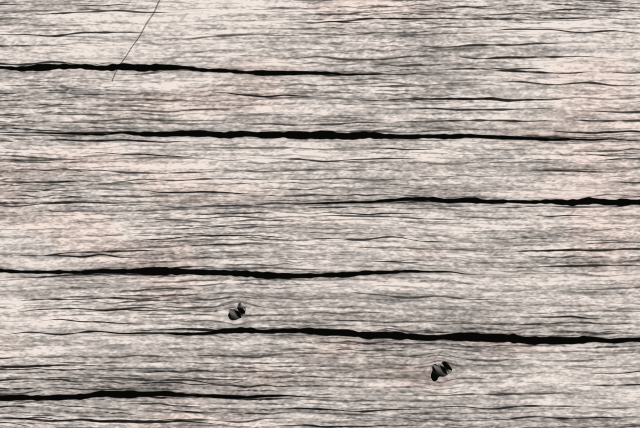
A Shadertoy shader for this texture:

```glsl
// Weathered grey plank: bleached horizontal fibres, black splits and small knots.

const vec3 WOOD_TINT = vec3(1.05, 1.0, 0.962);
const vec3 ROSY_TINT = vec3(1.07, 0.99, 0.945);
const vec3 CRACK_BLACK = vec3(0.03, 0.03, 0.025);
const int SPLITS = 6;
const int CHECKS = 26;
const int KNOTS = 2;

float hash(vec2 p) {
    vec3 q = fract(vec3(p.xyx) * 0.1031);
    q += dot(q, q.yzx + 33.33);
    return fract((q.x + q.y) * q.z);
}

float noise(vec2 p) {
    vec2 cell = floor(p), f = fract(p);
    f = f * f * (3.0 - 2.0 * f);
    float low = mix(hash(cell), hash(cell + vec2(1, 0)), f.x);
    float high = mix(hash(cell + vec2(0, 1)), hash(cell + vec2(1, 1)), f.x);
    return mix(low, high, f.y);
}

// Tapered hairlines, one per cell of staggered rows; width is in row heights
float streaks(vec2 q, vec2 cells, float width, float density, float edge, float seed) {
    vec2 g = q * cells;
    float row = floor(g.y);
    g.x += 20.0 * hash(vec2(row, seed));
    vec2 id = vec2(floor(g.x), row) + seed;
    float t = 2.0 * fract(g.x) - 1.0, taper = 1.0 - t * t;
    float wobble = 0.4 * (hash(id + 40.0) - 0.5)
                 + 0.35 * (noise(vec2(g.x * 5.0, row + seed)) - 0.5);
    float halfWidth = width * taper * (0.2 + 1.3 * noise(vec2(g.x * 14.0, row + seed + 60.0)));
    float blur = edge * cells.y;
    float line = smoothstep(halfWidth + blur, halfWidth - blur, abs(fract(g.y) - 0.5 - wobble));
    return line * smoothstep(0.0, 0.5, taper) * step(hash(id), density) * (0.4 + 0.6 * hash(id + 80.0));
}

// Signed distance to a ragged split that tapers at both ends
float splitDistance(vec2 p, vec2 centre, float halfLength, float halfWidth, float seed) {
    vec2 d = p - centre;
    float t = d.x / halfLength;
    float bend = 0.014 * (noise(vec2(p.x * 3.0, seed)) - 0.5)
               + 0.006 * (noise(vec2(p.x * 21.0, seed + 5.0)) - 0.5) - 0.014 * d.x;
    float ragged = 0.4 + 0.8 * noise(vec2(p.x * 11.0, seed + 9.0))
                 + 0.5 * noise(vec2(p.x * 80.0, seed + 13.0));
    return abs(d.y - bend) - halfWidth * ragged * (1.0 - t * t);
}

float segmentDistance(vec2 p, vec2 a, vec2 b) {
    vec2 d = b - a;
    return length(p - a - d * clamp(dot(p - a, d) / dot(d, d), 0.0, 1.0));
}

vec2 knotCentre(float i) {
    return vec2(0.55 + 0.48 * i, 0.265 - 0.13 * i);
}

// Fibre coordinates: gentle waves, parting around each knot
vec2 bendGrain(vec2 p) {
    vec2 q = p;
    q.y += 0.022 * noise(p * vec2(1.6, 3.0)) + 0.006 * noise(p * vec2(7.0, 12.0));
    for (int i = 0; i < KNOTS; i++) {
        vec2 d = p - knotCentre(float(i));
        q.y -= 0.5 * d.y * exp(-dot(d, d) * 700.0);
    }
    return q;
}

// Skewed lattices keep the fine grit from lining up in a grid
float grit(vec2 q) {
    float coarse = noise(vec2(q.x * 75.0 + q.y * 90.0, q.y * 190.0 - q.x * 17.0));
    float fine = noise(vec2(q.x * 150.0 - q.y * 130.0, q.y * 310.0 + q.x * 45.0) + 33.0);
    return 0.5 * (coarse + fine) - 0.5;
}

float woodTone(vec2 p, vec2 q, float edge) {
    float patches = smoothstep(0.25, 0.8, noise(q * vec2(2.2, 9.0) + 70.0));
    float tone = 0.79 + 0.1 * (p.y - 0.5) - 0.07 * patches;
    tone += 0.12 * (noise(q * vec2(3.0, 18.0) + 3.0) - 0.5);
    tone += 0.19 * (noise(q * vec2(4.5, 66.0) + 17.0) - 0.5);
    tone += 0.23 * (noise(q * vec2(11.0, 140.0) + 41.0) - 0.5);
    tone += 0.40 * grit(q);
    tone = min(tone, 0.9);

    // Weathered grain, densest in the grey patches
    float dense = mix(0.35, 1.0, patches);
    tone *= 1.0 - 0.8 * streaks(q, vec2(2.6, 36.0), 0.07, 0.6, edge, 3.0);
    tone *= 1.0 - 0.75 * dense * streaks(q, vec2(5.0, 63.0), 0.12, 0.75, edge, 11.0);
    return tone * (1.0 - 0.6 * dense * streaks(q, vec2(9.0, 97.0), 0.15, 0.75, edge, 27.0));
}

void mainImage(out vec4 fragColor, in vec2 fragCoord) {
    vec2 p = fragCoord / iResolution.y;
    float aspect = iResolution.x / iResolution.y;
    float edge = 0.8 / iResolution.y;
    vec2 q = bendGrain(p);
    float tone = woodTone(p, q, edge);

    // Long splits, one per board layer
    float split = 1.0;
    for (int i = 0; i < SPLITS; i++) {
        float n = float(i), size = hash(vec2(n, 7.0));
        vec2 centre = vec2(fract(n * 0.618 + 0.05) * aspect,
                           0.07 + 0.152 * n + 0.03 * (hash(vec2(n, 3.0)) - 0.5));
        split = min(split, splitDistance(p, centre, 0.48 + 0.35 * size, 0.004 + 0.004 * size, n * 17.0));
    }
    tone *= 1.0 - 0.2 * exp(-max(split, 0.0) * 200.0);

    // Short drying checks
    float check = 1.0;
    for (int i = 0; i < CHECKS; i++) {
        float n = float(i) + 30.0, size = hash(vec2(n, 2.0));
        vec2 centre = vec2(hash(vec2(n, 11.0)) * aspect, hash(vec2(n, 23.0)));
        check = min(check, splitDistance(p, centre, 0.04 + 0.17 * size, 0.0012 + 0.0018 * size * size, n * 17.0));
    }

    // Faint slanting scratch
    vec2 jitter = vec2(0.012 * (noise(p * 24.0) - 0.5), 0.0);
    float scratch = segmentDistance(p + jitter, vec2(0.26, 0.81), vec2(0.385, 1.01));
    tone *= 1.0 - 0.35 * smoothstep(0.0025, 0.0005, scratch);

    float rosy = smoothstep(0.6, 0.9, noise(q * vec2(5.0, 14.0) + 150.0));
    vec3 color = tone * mix(WOOD_TINT, ROSY_TINT, rosy);
    color = mix(color, CRACK_BLACK, 0.85 * smoothstep(edge, -edge, check));
    color = mix(color, CRACK_BLACK, smoothstep(edge, -edge, split));

    // Chipped knots with grey flakes over a black hollow
    for (int i = 0; i < KNOTS; i++) {
        vec2 d = p - knotCentre(float(i));
        float rim = length(vec2(d.x - 0.4 * d.y, d.y)) - 0.011 - 0.018 * noise(p * 75.0);
        float flake = smoothstep(0.3, 0.6, noise((d + d.yx * 0.5) * 130.0 + 60.0));
        flake *= smoothstep(-0.018, 0.006, d.y + d.x * 0.5);
        vec3 knot = mix(CRACK_BLACK, 0.48 * WOOD_TINT, flake);
        color = mix(color, knot, smoothstep(edge, -edge, rim));
    }
    fragColor = vec4(color, 1.0);
}
```
